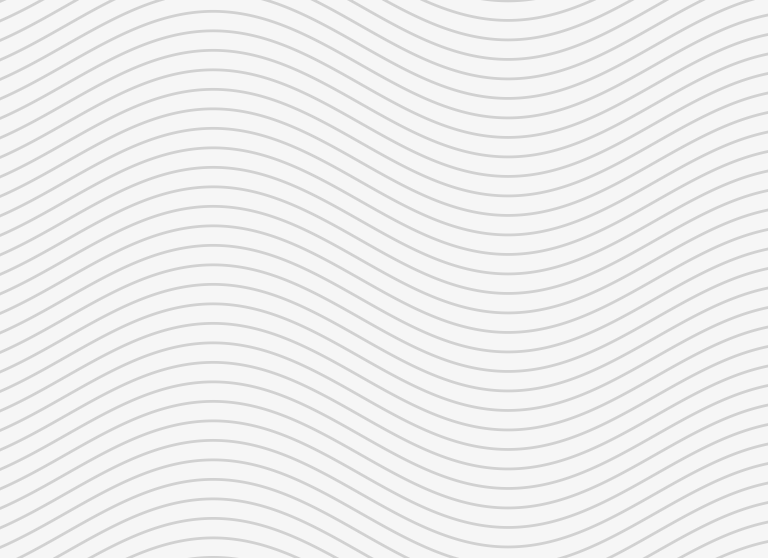
Write a Shadertoy shader that draws this pattern.

```glsl
const float TAU = 6.2831853;

// Height and slope of the wave, in units of canvas height
vec2 wave(float x) {
    float k = TAU / 1.057;
    float phase = k * (x - 0.382);
    return 0.0955 * vec2(cos(phase), -k * sin(phase));
}

// Distance to the nearest of the stacked wavy lines
float lineDistance(vec2 p) {
    float spacing = 0.03495;
    vec2 w = wave(p.x);
    float y = p.y - w.x - 0.8842;
    float vertical = abs(y - spacing * round(y / spacing));
    return vertical / sqrt(1.0 + w.y * w.y);
}

void mainImage(out vec4 fragColor, in vec2 fragCoord) {
    vec2 p = fragCoord / iResolution.y;
    float pixel = 1.0 / iResolution.y;

    // Smooth stroke coverage across one pixel
    float stroke = clamp((0.0025 - lineDistance(p)) / pixel + 0.5, 0.0, 1.0);

    vec3 paper = vec3(0.965);
    vec3 ink = vec3(0.82);
    fragColor = vec4(mix(paper, ink, stroke), 1.0);
}
```
